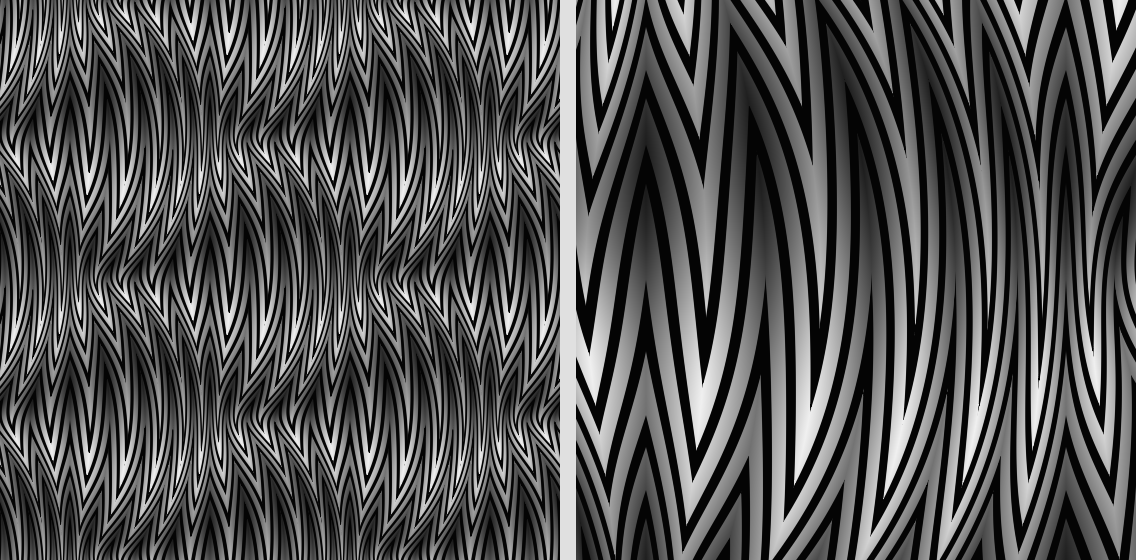
Left, the full canvas; right, a detail of the centre.
Give the GLSL for this pattern, as a WebGL 2 fragment shader.

```glsl
#version 300 es
precision highp float;
// Flame-like op-art chevrons: tall zigzag bands in grey on black.
// The plane is bent by a staggered lattice of sine swirls, then cut into
// bands along a zigzag; each band brightens from its peaks to its tips.

uniform vec2 u_resolution;
out vec4 fragColor;

const float TAU = 6.28318531;

// Whole-number repeats across the canvas, so every edge wraps
const float SWIRLS = 2.0;        // swirl cells per side
const float SPIKES = 20.0;       // zigzag teeth across
const float BANDS = 16.0;        // grey bands down

// Warp strengths, in canvas units
const float SWAY = 0.036;        // sideways bend of the spikes
const float HEAVE = 0.048;       // vertical swell of the rows
const float STRETCH = 0.020;     // lengthening of spikes in mid row
const int WARP_STEPS = 14;       // steps to solve the swirl

// Band shape and tone
const float SPIKE_HEIGHT = 2.15; // tooth height, in bands
const float GREY_WIDTH = 0.60;   // grey part of each band
const float BAND_PHASE = 0.80;
const float TIP_WEIGHT = 0.56;   // tone from tooth position, rest from row
const float TONE_CURVE = 1.05;
const vec3 BLACK = vec3(0.015);
const vec3 DARK_GREY = vec3(0.10);
const vec3 LIGHT_GREY = vec3(0.94);

// 0 at whole numbers (peaks), 1 halfway between them (tips)
float triangleWave(float x) {
    return 1.0 - abs(2.0 * fract(x) - 1.0);
}

vec2 swirlAngle(vec2 position) {
    return TAU * (SWIRLS * position - 0.5);
}

// Shift that carries a point of the straight bands to its bent place
vec2 swirl(vec2 flatPoint) {
    vec2 angle = swirlAngle(flatPoint);
    return cos(angle.x) * vec2(SWAY * cos(angle.y), HEAVE * sin(angle.y));
}

void main() {
    vec2 p = gl_FragCoord.xy / u_resolution;
    p.y = 1.0 - p.y;             // measure downwards, the way spikes point

    // Undo the swirl by repeated correction
    vec2 flatPoint = p;
    for (int i = 0; i < WARP_STEPS; i++) {
        flatPoint = p - swirl(flatPoint);
    }
    float rowWave = sin(2.0 * swirlAngle(flatPoint).y);
    float row = flatPoint.y - STRETCH * rowWave;

    // Zigzag bands with smoothed edges
    float tooth = triangleWave(flatPoint.x * SPIKES + 0.5);
    float level = row * BANDS - SPIKE_HEIGHT * tooth + BAND_PHASE;
    float inside = 0.5 * GREY_WIDTH - abs(fract(level) - 0.5);
    float slope = length(vec2(dFdx(level), dFdy(level)));
    float soft = clamp(0.65 * slope, 0.001, 0.3);
    float grey = smoothstep(-soft, soft, inside);

    // Dark at the peaks and row tops, bright at the tips and row ends
    float tone = mix(0.5 + 0.5 * rowWave, tooth, TIP_WEIGHT);
    vec3 bandColor = mix(DARK_GREY, LIGHT_GREY, pow(tone, TONE_CURVE));
    fragColor = vec4(mix(BLACK, bandColor, grey), 1.0);
}
```
